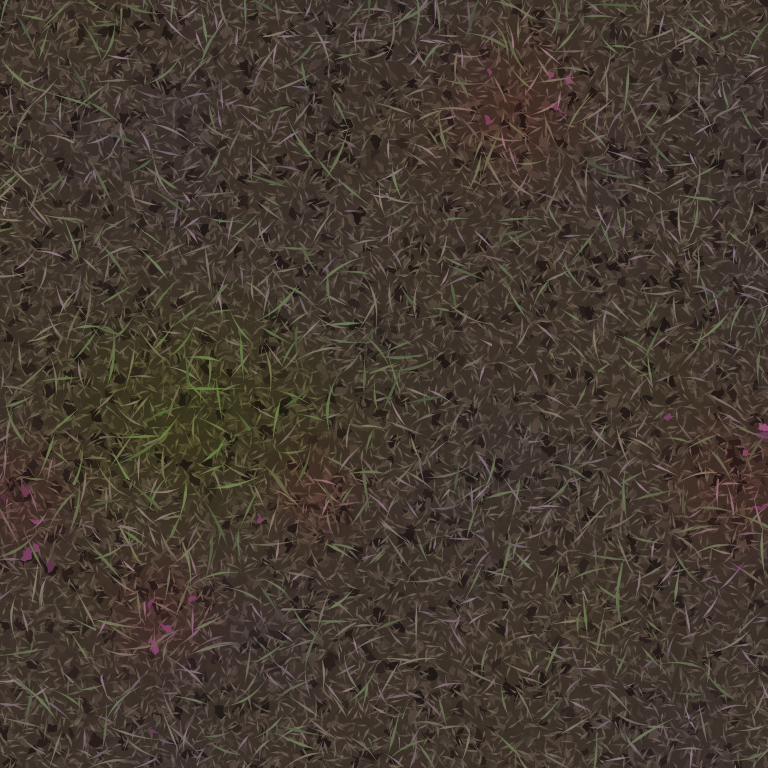
Give the GLSL for this texture, as a Shadertoy shader.

```glsl
// Trampled brown earth littered with leaf shards, dark gaps and dry grass blades.

const float TAU = 6.2831853;
const vec3 SHADOW = vec3(0.155, 0.118, 0.108);
const vec3 SOIL   = vec3(0.230, 0.190, 0.160);
const vec3 LITTER = vec3(0.300, 0.252, 0.218);
const vec3 STRAW  = vec3(0.370, 0.330, 0.285);
const vec3 PALE   = vec3(0.490, 0.455, 0.400);
const vec3 LILAC  = vec3(0.490, 0.410, 0.450);
const vec3 SAGE   = vec3(0.370, 0.410, 0.300);
const vec3 MAUVE  = vec3(0.450, 0.260, 0.390);

// Reddish stains: centre and radius
const vec3 STAINS[5] = vec3[5](
    vec3(0.67, 0.86, 0.09), vec3(0.02, 0.35, 0.08), vec3(0.97, 0.37, 0.09),
    vec3(0.41, 0.36, 0.06), vec3(0.21, 0.20, 0.07));

vec3 hash3(vec2 p) {
    vec3 q = fract(p.xyx * vec3(0.1031, 0.1030, 0.0973));
    q += dot(q, q.yxz + 33.33);
    return fract((q.xxy + q.yzz) * q.zyx);
}

vec2 rotate(vec2 p, float angle) {
    float c = cos(angle), s = sin(angle);
    return vec2(c * p.x - s * p.y, s * p.x + c * p.y);
}

// Layered sines: slow drift, roughly -1 to 1
float drift(vec2 p, float frequency) {
    float sum = 0.0, weight = 0.5;
    for (int i = 0; i < 4; i++) {
        sum += weight * sin(p.x * frequency + 1.7 * sin(p.y * frequency + float(i)));
        p = rotate(p, 1.1) + 0.37;
        frequency *= 1.7;
        weight *= 0.6;
    }
    return sum;
}

float patchMask(vec2 p, vec2 centre, vec2 radius) {
    vec2 q = (p - centre) / radius;
    return exp(-dot(q, q));
}

// Cellular noise: flat random value of the nearest cell
float cellTone(vec2 p, float cells) {
    vec2 g = p * cells, id = floor(g);
    float nearest = 9.0, tone = 0.0;
    for (int y = -1; y <= 1; y++)
    for (int x = -1; x <= 1; x++) {
        vec2 cell = id + vec2(x, y);
        vec3 r = hash3(cell + 71.0);
        float d = length(g - cell - r.xy);
        if (d < nearest) { nearest = d; tone = r.z; }
    }
    return tone;
}

// Scattered tapered slivers, sized in grid cells: x = coverage, y = random tone
vec2 scatter(vec2 p, float cells, float halfLength, float halfWidth, float density, float seed) {
    vec2 g = p * cells, id = floor(g), result = vec2(0.0);
    float soft = 0.7 * cells / iResolution.y;
    for (int y = -1; y <= 1; y++)
    for (int x = -1; x <= 1; x++) {
        vec2 cell = id + vec2(x, y);
        vec3 place = hash3(cell + seed * 17.3);
        vec3 form = hash3(cell + seed * 31.7 + 5.1);
        if (form.x > density) continue;
        vec2 q = rotate(g - cell - 0.5 - (place.xy - 0.5) * 0.8, place.z * TAU);
        q.y += 0.5 * (form.z - 0.5) * q.x * q.x;
        float along = 0.5 + 0.5 * q.x / (halfLength * (0.5 + 0.5 * form.y));
        float width = halfWidth * min(3.0 * along, 1.5 * (1.0 - along));
        float cover = 1.0 - smoothstep(-soft, soft, abs(q.y) - width);
        if (cover > result.x) result = vec2(cover, fract(form.z * 7.0 + place.x));
    }
    return result;
}

vec3 lay(vec3 under, vec3 paint, vec2 sliver, float contrast) {
    return mix(under, paint * (1.0 + contrast * (sliver.y - 0.5)), sliver.x);
}

void mainImage(out vec4 fragColor, in vec2 fragCoord) {
    vec2 p = fragCoord / iResolution.y;
    float clump = drift(p, 19.0);
    vec2 warped = p + 0.004 * vec2(drift(p, 130.0), drift(p.yx + 3.0, 150.0));

    // Large colour patches
    float green = patchMask(p, vec2(0.26, 0.47), vec2(0.21, 0.12));
    float red = 0.0;
    for (int i = 0; i < 5; i++)
        red = max(red, patchMask(p, STAINS[i].xy, STAINS[i].zz));

    // Mottled soil and broad leaf litter
    float tone = cellTone(warped, 85.0);
    vec3 color = SOIL * (0.95 + 0.1 * tone);
    color = mix(color, SHADOW, step(tone, 0.04));
    color = lay(color, LITTER, scatter(warped, 42.0, 0.6, 0.20, 0.75 + 0.2 * clump, 1.0), 0.22);
    color = lay(color, LITTER, scatter(warped, 64.0, 0.6, 0.20, 0.85, 2.0), 0.25);

    // Angular dark gaps
    color = lay(color, SHADOW, scatter(warped, 36.0, 0.5, 0.30, 0.45 + 0.2 * clump, 3.0), 0.45);
    color = lay(color, SOIL, scatter(p, 55.0, 0.7, 0.16, 0.6, 4.0), 0.12);

    // Short straw fragments
    color = lay(color, STRAW, scatter(p, 60.0, 0.7, 0.10, 0.75, 5.0), 0.3);
    color = lay(color, STRAW, scatter(p, 82.0, 0.7, 0.11, 0.65, 6.0), 0.3);
    color = lay(color, MAUVE, scatter(warped, 48.0, 0.6, 0.22, 0.13 * red, 7.0), 0.6);

    // Long fine blades
    vec2 blade = scatter(p, 30.0, 0.95, 0.050, 0.5 + 0.15 * clump, 8.0);
    color = lay(color, mix(PALE, SAGE, step(0.6, blade.y)), blade, 0.25);
    color = lay(color, LILAC, scatter(p, 34.0, 0.75, 0.055, 0.3 - 0.2 * clump, 9.0), 0.3);
    color = lay(color, SAGE, scatter(p, 24.0, 0.95, 0.050, 0.2 + 0.5 * green, 10.0), 0.4);

    // Moss, stain and slow hue drift
    color *= mix(vec3(1.0), vec3(0.95, 1.06, 0.72), green);
    color *= mix(vec3(1.0), vec3(1.12, 0.92, 0.96), red);
    color *= 1.0 + 0.05 * drift(p + 5.0, 9.0) * vec3(0.3, 0.4, -1.0);
    fragColor = vec4(color, 1.0);
}
```
